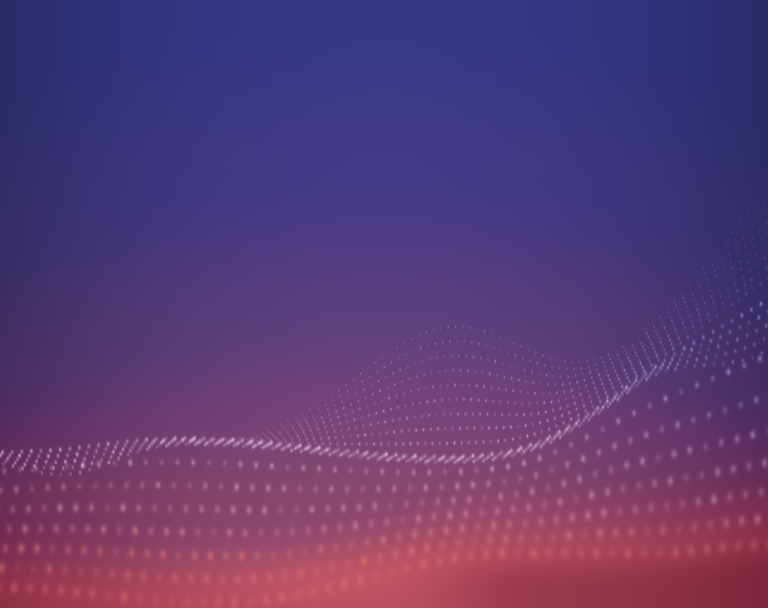
A Shadertoy shader for this background:

```glsl
// A dusk gradient from indigo to coral with a rolling sheet of glowing dots.
// The sheet is three ruled surfaces (near slope, folded crest, far hill), each
// spanned between two smooth profile curves and sampled on a staggered lattice.

const int NEAR_SLOPE = 0;
const int CREST_FOLD = 1;
const int FAR_HILL = 2;

float hash21(vec2 p) {
    vec3 q = fract(vec3(p.xyx) * 0.1031);
    q += dot(q, q.yzx + 33.33);
    return fract((q.x + q.y) * q.z);
}

float bell(float x, float center, float width) {
    float t = (x - center) / width;
    return exp(-t * t);
}

// Flat before the knee, then a straight climb, with a rounded corner
float softRamp(float x, float knee, float sharpness) {
    return log(1.0 + exp((x - knee) * sharpness)) / sharpness;
}

// Profile curves, in fractions of the canvas
float crestLine(float x) {
    return 0.262 + 0.016 * cos((x - 0.23) * 8.38) + 0.82 * softRamp(x, 0.70, 28.0);
}

float nearLine(float x) {
    return 0.010 + 0.024 * (1.0 - smoothstep(0.0, 0.26, x))
         + 0.08 * smoothstep(0.3, 0.66, x) + 0.014 * smoothstep(0.85, 1.0, x);
}

float farLine(float x) {
    return 0.27 + 0.19 * bell(x, 0.59, 0.17) + 1.65 * softRamp(x, 0.745, 22.0);
}

float foldDepth(float x) {
    return 0.012 + 0.040 * bell(x, 0.09, 0.08) + 0.09 * smoothstep(0.83, 1.0, x);
}

// Height of a surface at x; s runs from the crest (0) to its other edge (1)
float surfaceHeight(int sheet, float x, float s) {
    float crest = crestLine(x);
    if (sheet == NEAR_SLOPE) {
        float ease = mix(1.0, 0.7, smoothstep(0.7, 1.0, x));
        return mix(crest, nearLine(x), pow(s, ease));
    }
    if (sheet == CREST_FOLD) return crest + 0.004 - foldDepth(x) * s;
    return mix(crest, farLine(x), s);
}

// Soft dot that keeps its total light when smaller than a pixel
float softDot(vec2 offset, float radius, float pixel) {
    float r = max(radius, 0.75 * pixel);
    return exp(-dot(offset, offset) / (r * r)) * radius * radius / (r * r);
}

// Light of all dots on one sheet; radius and light run from crest to edge
float sheetDots(vec2 uv, int sheet, int rows, float spacing, vec2 radius, vec2 light) {
    float aspect = iResolution.x / iResolution.y;
    float sum = 0.0;
    for (int i = 1; i <= rows; i++) {
        float s = float(i) / float(rows);
        float stagger = 0.23 * float(i);
        float column = floor(uv.x / spacing + stagger);
        float x = (column + 0.5 - stagger) * spacing;
        vec2 offset = uv - vec2(x, surfaceHeight(sheet, x, s));
        offset *= vec2(aspect, 0.68);
        float twinkle = 0.4 + 0.8 * hash21(vec2(column + 40.0, float(i + 20 * sheet)));
        float spot = softDot(offset, mix(radius.x, radius.y, s), 1.0 / iResolution.y);
        sum += spot * twinkle * mix(light.x, light.y, s);
    }
    return min(sum, 0.9);
}

vec3 skyGradient(float h) {
    vec3 c = mix(vec3(0.54, 0.28, 0.43), vec3(0.47, 0.27, 0.47), smoothstep(0.16, 0.33, h));
    c = mix(c, vec3(0.36, 0.25, 0.50), smoothstep(0.29, 0.51, h));
    c = mix(c, vec3(0.26, 0.23, 0.53), smoothstep(0.46, 0.74, h));
    return mix(c, vec3(0.21, 0.22, 0.54), smoothstep(0.72, 1.0, h));
}

vec3 background(vec2 uv) {
    float side = abs(2.0 * uv.x - 1.0);
    float edge = side * side;
    float lift = (0.11 + 0.05 * uv.x) * edge * smoothstep(0.12, 0.38, uv.y);
    vec3 c = skyGradient(uv.y + lift);

    // Coral glow following the front of the slope
    float glowLine = nearLine(uv.x) + 0.052;
    float glow = 1.0 - smoothstep(glowLine - 0.07, glowLine + 0.07, uv.y);
    c = mix(c, vec3(0.72, 0.31, 0.37), 0.95 * glow);
    c += vec3(0.07, 0.03, 0.01) * bell(uv.x, 0.36, 0.2) * bell(uv.y, 0.06, 0.06);

    // Shade below the sheet at the lower right
    float below = 1.0 - smoothstep(-0.06, 0.02, uv.y - nearLine(uv.x));
    c = mix(c, vec3(0.62, 0.24, 0.31), below * smoothstep(0.5, 0.7, uv.x));

    vec3 sideTint = mix(vec3(0.78, 0.60, 0.76), vec3(0.78, 0.76, 0.75), smoothstep(0.1, 0.6, uv.y));
    return c * mix(vec3(1.0), sideTint, pow(side, 2.2));
}

void mainImage(out vec4 fragColor, in vec2 fragCoord) {
    vec2 uv = fragCoord / iResolution.xy;
    vec3 color = background(uv);

    // Dot tints: coral in front, pale pink on the crest, blue at the right
    float blueSide = smoothstep(0.72, 0.95, uv.x) * smoothstep(0.2, 0.4, uv.y);
    vec3 blue = vec3(0.48, 0.56, 0.90);
    vec3 slopeTint = mix(vec3(0.92, 0.48, 0.46), vec3(0.80, 0.62, 0.76), smoothstep(0.06, 0.2, uv.y));
    vec3 crestTint = mix(vec3(0.90, 0.76, 0.90), blue, blueSide);
    vec3 hillTint = mix(vec3(0.78, 0.60, 0.80), blue, blueSide);

    float hill = sheetDots(uv, FAR_HILL, 9, 0.0095, vec2(0.0020, 0.0013), vec2(0.75, 0.4));
    hill *= smoothstep(0.24, 0.5, uv.x) * mix(1.0, 0.4, smoothstep(0.8, 0.95, uv.x));
    float slope = sheetDots(uv, NEAR_SLOPE, 7, 0.0205, vec2(0.0031, 0.0064), vec2(0.62, 0.34));
    float crest = sheetDots(uv, CREST_FOLD, 5, 0.0125, vec2(0.0025, 0.0021), vec2(0.72, 0.5));

    color = mix(color, hillTint, hill);
    color = mix(color, mix(slopeTint, blue, 0.5 * blueSide), slope);
    color = mix(color, crestTint, crest);
    fragColor = vec4(color, 1.0);
}
```
